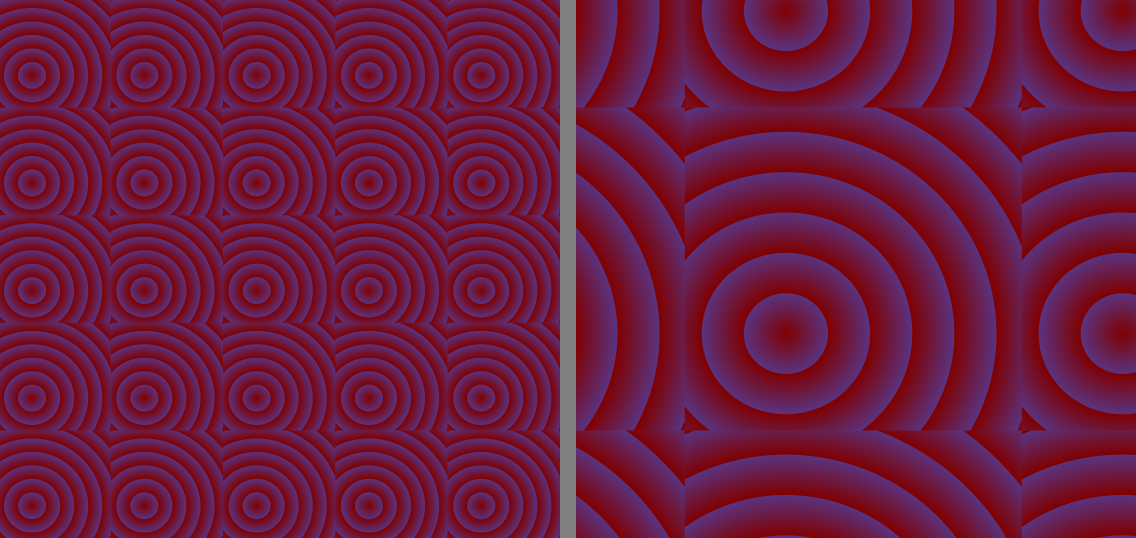
Left, the full canvas; right, a detail of the centre.
A Shadertoy shader for this pattern:

```glsl
const vec2  CELLS        = vec2(4.987, 5.0);   // repeats across and down the canvas
const vec2  CELL_SHIFT   = vec2(0.0145, 0.0);  // grid offset, in cells
const vec2  RING_CENTRE  = vec2(0.3);          // centre of the rings inside a cell
const float RINGS        = 8.0;                // rings per cell width
const vec3  INNER_RED    = vec3(0.50, 0.00, 0.00);
const vec3  OUTER_PURPLE = vec3(0.35, 0.20, 0.50);
const int   SAMPLES      = 4;                  // antialiasing samples per axis

// Sawtooth of the distance to the ring centre: 0 inside each ring, 1 at its rim
float ringRamp(vec2 uv) {
    vec2 cell = fract(uv * CELLS + CELL_SHIFT);
    return fract(RINGS * length(cell - RING_CENTRE));
}

void mainImage(out vec4 fragColor, in vec2 fragCoord) {
    // Average a grid of subsamples to smooth ring rims and cell borders
    float ramp = 0.0;
    for (int j = 0; j < SAMPLES; j++) {
        for (int i = 0; i < SAMPLES; i++) {
            vec2 jitter = (vec2(i, j) + 0.5) / float(SAMPLES) - 0.5;
            ramp += ringRamp((fragCoord + jitter) / iResolution.xy);
        }
    }
    ramp /= float(SAMPLES * SAMPLES);

    fragColor = vec4(mix(INNER_RED, OUTER_PURPLE, ramp), 1.0);
}
```
